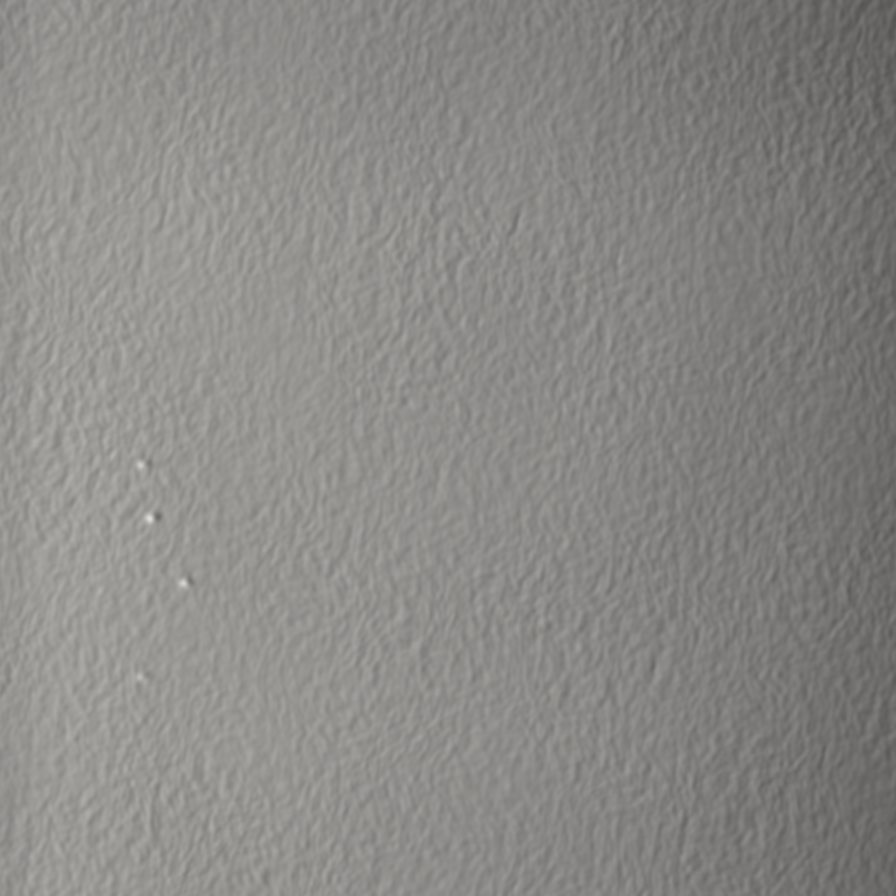
Write a Shadertoy shader that draws this texture.

```glsl
#define GRAIN_SCALE vec2(86.0, 60.0)
#define GRAIN_CONTRAST 0.070
#define LIGHT_STEP vec2(0.0024, -0.0008)
#define WARP_AMOUNT 0.011
#define MOTTLE_CONTRAST 0.016
#define PAINT_TINT vec3(1.004, 0.995, 0.975)
#define PIMPLE_COUNT 4
#define PIMPLE_RADIUS 0.0052
#define RIDGE_COUNT 7

vec2 hash2(vec2 p) {
    vec3 q = fract(p.xyx * vec3(0.1031, 0.1030, 0.0973));
    q += dot(q, q.yzx + 33.33);
    return fract((q.xx + q.yz) * q.zy);
}

// Dot product of a random unit gradient with the offset from its corner
float corner(vec2 cell, vec2 offset) {
    float angle = 6.28318 * hash2(cell + 100.0).x;
    return dot(vec2(cos(angle), sin(angle)), offset);
}

float gradientNoise(vec2 p) {
    vec2 i = floor(p), f = p - i;
    vec2 u = f * f * f * (f * (f * 6.0 - 15.0) + 10.0);
    vec2 e = vec2(1.0, 0.0);
    return mix(mix(corner(i, f), corner(i + e.xy, f - e.xy), u.x),
               mix(corner(i + e.yx, f - e.yx), corner(i + e.xx, f - e.xx), u.x), u.y);
}

// Rolled paint: upright, slightly leaning grains over softer swells
float paintHeight(vec2 p) {
    p.x -= 0.12 * p.y;
    float height = gradientNoise(p * GRAIN_SCALE);
    height += 0.55 * gradientNoise(p * GRAIN_SCALE * 1.75 + 17.0);
    height += 0.55 * gradientNoise(p * GRAIN_SCALE * 0.5 + 41.0);
    return height;
}

// Slope seen by light falling from the left
float paintRelief(vec2 p) {
    vec2 warp = vec2(gradientNoise(p * 11.0 + 5.0), gradientNoise(p * 11.0 + 60.0));
    p += WARP_AMOUNT * warp;
    return paintHeight(p + LIGHT_STEP) - paintHeight(p - LIGHT_STEP);
}

// Broad falloff towards the right, the top and the left rim
float wallLight(vec2 p) {
    float light = 0.620 - 0.105 * p.x - 0.095 * pow(p.x, 4.0);
    light -= 0.042 * smoothstep(0.72, 1.0, p.y);
    light -= 0.035 * smoothstep(0.06, 0.0, p.x);
    light -= 0.012 * smoothstep(0.2, 0.0, p.y);
    return light + MOTTLE_CONTRAST * gradientNoise(p * vec2(7.0, 4.0) + 3.0);
}

// Small raised dots: a bright lit side and a dark shadow beside it
float pimples(vec2 p) {
    float sum = 0.0;
    for (int i = 0; i < PIMPLE_COUNT; i++) {
        vec2 rnd = hash2(vec2(float(i) * 3.7 + 1.0, 8.0));
        vec2 center = vec2(0.15 + 0.07 * rnd.x, 0.24 + 0.075 * (float(i) + 0.5 * rnd.y));
        vec2 d = (p - center) / PIMPLE_RADIUS;
        vec2 s = d - vec2(1.5, 0.3);
        float size = mix(0.5, 1.0, rnd.y);
        sum += size * (0.30 * exp(-dot(d, d)) - 0.20 * exp(-dot(s, s)));
    }
    return sum;
}

// Sparse short drips, lit on one side
float ridges(vec2 p) {
    float sum = 0.0;
    for (int i = 0; i < RIDGE_COUNT; i++) {
        vec2 center = 0.04 + 0.9 * hash2(vec2(float(i) * 5.3 + 2.0, 31.0));
        vec2 d = p - center;
        d.x -= 0.2 * d.y;
        d /= vec2(0.004, 0.014);
        sum += 0.13 * d.x * exp(-dot(d, d));
    }
    return sum;
}

void mainImage(out vec4 fragColor, in vec2 fragCoord) {
    vec2 p = fragCoord / iResolution.xy;
    float patchiness = 1.0 + 0.5 * gradientNoise(p * 5.0 + 23.0);
    float light = wallLight(p);
    light += GRAIN_CONTRAST * patchiness * paintRelief(p);
    light += pimples(p) + ridges(p);
    fragColor = vec4(clamp(light * PAINT_TINT, 0.0, 1.0), 1.0);
}
```
